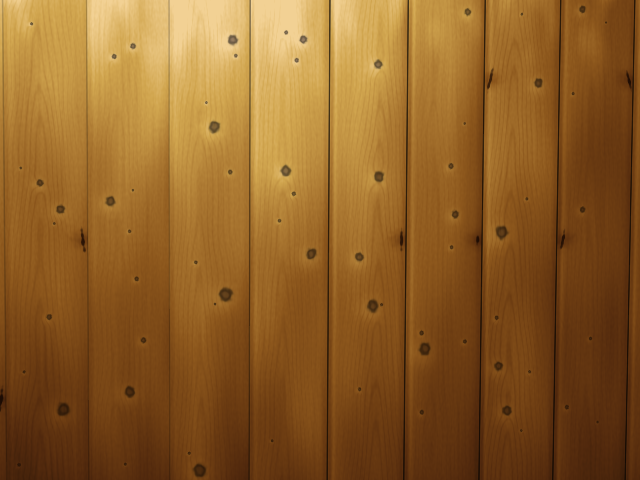
Write a WebGL 2 fragment shader that draws this texture.

```glsl
#version 300 es
precision highp float;
// Varnished pine panelling: eight upright boards that narrow slightly to the right.
// A six-step wood ramp is driven by lamp light, faint ring grain and fibre noise,
// then hashed knots, tears and the grooves between boards are laid on top.
uniform vec2 u_resolution;
out vec4 fragColor;

const float BOARD_WIDTH = 0.122;
const vec3 WOOD[6] = vec3[6](
  vec3(0.32, 0.16, 0.05), vec3(0.43, 0.24, 0.07), vec3(0.55, 0.34, 0.11),
  vec3(0.68, 0.48, 0.20), vec3(0.82, 0.65, 0.31), vec3(0.95, 0.82, 0.58));

vec2 hash2(vec2 p) {
  vec3 q = fract(p.xyx * vec3(0.1031, 0.1030, 0.0973));
  q += dot(q, q.yzx + 33.33);
  return fract((q.xx + q.yz) * q.zy);
}

float slope(vec2 cell, vec2 offset) {
  return dot(hash2(cell) * 2.0 - 1.0, offset);
}

float gradientNoise(vec2 p) {
  vec2 i = floor(p), f = p - i;
  vec2 w = f * f * f * (f * (f * 6.0 - 15.0) + 10.0);
  vec2 e = vec2(1.0, 0.0);
  return mix(mix(slope(i, f), slope(i + e, f - e), w.x),
             mix(slope(i + e.yx, f - e.yx), slope(i + 1.0, f - 1.0), w.x), w.y);
}

float bump(float x, float width) { return exp(-x * x / (width * width)); }

vec3 woodRamp(float tone) {
  vec3 c = WOOD[0] * (1.0 + 0.35 * clamp(tone, -1.5, 0.0));
  for (int i = 0; i < 5; i++) c = mix(c, WOOD[i + 1], clamp(tone - float(i), 0.0, 1.0));
  return c;
}

// Continuous board number; the seams lean and their spacing shrinks rightward.
float boardCoord(vec2 p, float height) {
  float pitch = mix(0.1296, 0.1323, height), start = mix(0.0104, 0.004, height);
  const float shrink = 0.0011;
  return (pitch - sqrt(pitch * pitch - 4.0 * shrink * (p.x - start))) / (2.0 * shrink);
}

// Lamp above the left centre, fading down and to the right.
float lampTone(float x, float height) {
  float tone = 0.45 + 3.8 * pow(height, 0.85);
  tone -= 2.7 * smoothstep(0.42, 1.05, x) * (0.25 + 0.75 * height);
  tone -= 0.7 * (1.0 - smoothstep(0.0, 0.28, x)) * (1.0 - 0.6 * height);
  return tone + 0.8 * bump(x - 0.3, 0.28) * bump(1.0 - height, 0.3);
}

// x: core, y: dark rim, z: pale halo set off to one side
vec3 knot(vec2 offset, float radius, float px) {
  float d = length(offset * vec2(1.0, 0.9));
  d += 0.35 * radius * gradientNoise(offset * 1.2 / radius + radius * 9000.0);
  return vec3(1.0 - smoothstep(radius * 0.7 - px, radius + px, d),
              bump(d - radius * 0.8, radius * 0.25 + px * 0.4),
              bump(length(offset + vec2(0.5, 0.7) * radius), radius * 2.3));
}

// One knot at most per cell of a board; radii run between the two range values.
vec3 knots(float board, float across, float y, float cell, vec2 range, float chance, float px) {
  vec3 sum = vec3(0.0);
  float row = floor(y / cell);
  for (float j = -1.0; j <= 1.0; j++) {
    vec2 id = vec2(board * 3.0 + 21.0, row + j + 11.0 + cell * 900.0);
    vec2 spot = hash2(id), kind = hash2(id + 57.0);
    vec2 offset = vec2((across - mix(0.15, 0.85, spot.x)) * BOARD_WIDTH,
                       y - (row + j + spot.y) * cell);
    sum += step(kind.x, chance) * knot(offset, mix(range.x, range.y, kind.y), px);
  }
  return min(sum, 1.0);
}

// Ragged split near a board edge: x is the split, y its brown stain.
vec2 tear(float board, float across, float y) {
  const float CELL = 0.25;
  vec2 id = vec2(board + 40.0, floor(y / CELL) + 5.0);
  vec2 kind = hash2(id), size = hash2(id + 19.0);
  vec2 o = vec2((across - mix(0.08, 0.94, step(0.4, kind.y))) * BOARD_WIDTH,
                (fract(y / CELL) - 0.5) * CELL);
  o.x += o.y * (size.x - 0.5) * 0.7;
  float rough = gradientNoise(o * 150.0 + id);
  float d = length(o / vec2(0.0028, mix(0.006, 0.022, size.y))) + 0.7 * rough;
  float stain = length(o / vec2(0.016, 0.012)) + 0.4 * rough;
  return step(kind.x, 0.2) * vec2(1.0 - smoothstep(0.4, 1.2, d), bump(stain, 1.0));
}

// Arched growth rings, strongest mid-board and pushed aside by knots.
float rings(float board, float across, float y, float bend) {
  vec2 kind = hash2(vec2(board + 13.0, 71.0));
  float off = across - mix(0.35, 0.65, kind.x);
  float s = 13.0 * (mix(0.25, 1.0, kind.y) * y + 1.4 * sqrt(off * off + 0.004));
  s += 1.5 * gradientNoise(vec2(across * 3.0 + board * 17.0, y * 9.0)) + 0.9 * bend;
  float line = pow(0.5 + 0.5 * cos(6.2832 * s), 4.0) - 0.27;
  return line * mix(0.35, 1.0, kind.y) * bump(off, 0.45) * (1.0 - smoothstep(0.3, 0.8, fwidth(s)));
}

void main() {
  vec2 p = gl_FragCoord.xy / u_resolution.x;
  float px = 1.0 / u_resolution.x, height = gl_FragCoord.y / u_resolution.y;
  float coord = boardCoord(p, height), board = floor(coord), across = coord - board;
  float seam = (coord - round(coord)) * BOARD_WIDTH;
  vec3 k = knots(board, across, p.y, 0.15, vec2(0.0035, 0.0095), 0.75, px);
  k = max(k, knots(board, across, p.y, 0.11, vec2(0.001, 0.003), 0.6, px));
  vec2 split = tear(board, across, p.y);

  // Light, board variation, grain and fibres
  float tone = lampTone(p.x, height) + 0.5 * (hash2(vec2(board + 31.0, 4.0)).x - 0.5);
  tone += 0.9 * gradientNoise(vec2(coord * 1.9 + board * 5.0, p.y * 5.0)) + 0.3 * (0.5 - across);
  tone += 1.5 * smoothstep(0.75, 1.0, height) * max(gradientNoise(vec2(coord * 3.0, p.y * 11.0)), 0.0);
  tone -= 0.32 * rings(board, across, p.y, k.z);
  tone += 0.22 * gradientNoise(vec2(p.x * 190.0, p.y * 6.0));
  tone += 0.2 * gradientNoise(vec2(p.x * 330.0, p.y * 140.0));
  tone += 0.6 * k.z - 0.9 * split.y;

  // Rounded board edges beside each groove
  float depth = mix(0.3, 1.0, smoothstep(0.25, 0.55, p.x));
  tone += depth * (0.35 * bump(seam - 0.010, 0.003) - 0.5 * bump(seam - 0.004, 0.003)
                   - 0.35 * bump(seam + 0.004, 0.005));

  vec3 color = woodRamp(tone);
  color *= mix(vec3(1.0), vec3(0.62, 0.60, 0.66), k.x);
  color *= 1.0 - 0.38 * k.y;
  color *= mix(vec3(1.0), vec3(0.38, 0.32, 0.30), split.x);
  color *= 1.0 - 0.68 * depth * (1.0 - smoothstep(0.0003, 0.0012 + 0.5 * px, abs(seam)));
  fragColor = vec4(color, 1.0);
}
```
